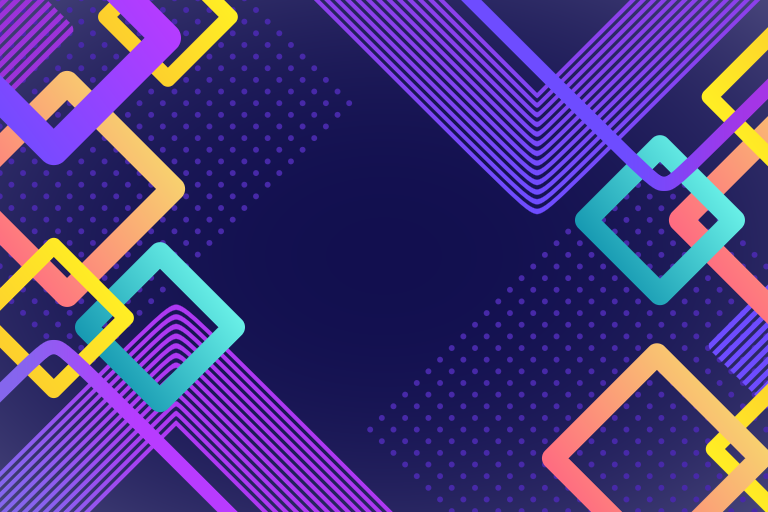
Give the GLSL for this background, as a Shadertoy shader.

```glsl
const vec3 NAVY = vec3(0.07, 0.06, 0.31);
const vec3 HAZE = vec3(0.28, 0.27, 0.48);
const vec3 DOT = vec3(0.28, 0.16, 0.66);
const vec3 BLUE_VIOLET = vec3(0.43, 0.30, 1.0);
const vec3 VIOLET = vec3(0.55, 0.25, 0.92);
const vec3 MAGENTA = vec3(0.72, 0.23, 1.0);
const vec3 LAVENDER = vec3(0.52, 0.40, 0.93);
const vec3 TEAL = vec3(0.08, 0.59, 0.69);
const vec3 AQUA = vec3(0.42, 0.95, 0.91);
const vec3 CORAL = vec3(1.0, 0.40, 0.51);
const vec3 SAND = vec3(0.97, 0.84, 0.43);
const vec3 AMBER = vec3(0.99, 0.80, 0.18);
const vec3 LEMON = vec3(1.0, 0.94, 0.14);

const float ROOT2 = 1.41421;
const float DOT_STEP = 0.0455;
const float DOT_RADIUS = 0.0057;
const float CHEVRON_DEPTH = 0.264;
const float CHEVRON_LINES = 13.0;
const float STRIPE_STEP = 0.0234;
const float PATCH_RADIUS = 0.025;
const float RIBBON_WIDTH = 0.028;
const float THIN = 0.031;
const float MEDIUM = 0.043;
const float THICK = 0.047;
const float HEAVY = 0.059;
const vec2 GRADIENT_DIR = vec2(0.8, 0.6);

float cover(float d) {
    return clamp(0.5 - d * iResolution.y, 0.0, 1.0);
}

// Diagonal coordinates: x runs up-right, y runs down-right
vec2 diagonal(vec2 p) {
    return vec2(p.x + p.y, p.x - p.y);
}

// Dots on a diagonal lattice, kept where their centres lie within bounds
float dots(vec2 p, vec2 origin, vec2 low, vec2 high) {
    vec2 o = diagonal(origin), uv = diagonal(p);
    vec2 centre = o + round((uv - o) / DOT_STEP) * DOT_STEP;
    vec2 inside = step(low, centre) * step(centre, high);
    return inside.x * inside.y * cover(length(uv - centre) / ROOT2 - DOT_RADIUS);
}

// Nested V lines; side is 1 when opening upward, -1 downward
float chevron(vec2 p, vec2 apex, float side) {
    vec2 q = (p - apex) * vec2(1.0, side);
    float bend = 0.02 * (1.0 - clamp((q.y - abs(q.x)) / CHEVRON_DEPTH, 0.0, 1.0));
    float depth = q.y - length(vec2(q.x, bend));
    float spacing = CHEVRON_DEPTH / CHEVRON_LINES;
    float line = (abs(fract(depth / spacing) - 0.5) - 0.28) * spacing;
    float band = max(-depth, depth - CHEVRON_DEPTH);
    return cover(max(line, band) / ROOT2);
}

// Single V stroke with a soft bend
float ribbon(vec2 p, vec2 apex, float side) {
    vec2 q = (p - apex) * vec2(1.0, side);
    float arm = length(vec2(q.x, 0.018));
    float slope = q.x / arm;
    return cover(abs(q.y - arm) / sqrt(1.0 + slope * slope) - 0.5 * RIBBON_WIDTH);
}

// Striped patch with one rounded corner; q is negative inside
float stripedPatch(vec2 q) {
    vec2 e = q + PATCH_RADIUS;
    float edge = length(max(e, 0.0)) + min(max(e.x, e.y), 0.0) - PATCH_RADIUS;
    float stripe = (abs(fract(-q.y / STRIPE_STEP) - 0.5) - 0.3) * STRIPE_STEP;
    return cover(max(edge, stripe) / ROOT2);
}

// Diamond outline with round outer joins and a colour gradient
void diamond(inout vec3 col, vec2 p, vec2 centre, float reach, float width, vec3 from, vec3 to) {
    vec2 q = p - centre;
    vec2 e = (abs(diagonal(q)) - reach) / ROOT2;
    float d = length(max(e, 0.0)) + min(max(e.x, e.y), 0.0);
    float t = clamp(0.5 + 0.5 * dot(q, GRADIENT_DIR) / reach, 0.0, 1.0);
    col = mix(col, mix(from, to, t), cover(abs(d) - 0.5 * width));
}

void mainImage(out vec4 fragColor, in vec2 fragCoord) {
    vec2 p = fragCoord / iResolution.y;
    vec2 uv = diagonal(p);

    // Backdrop
    float r = length(2.0 * fragCoord / iResolution.xy - 1.0) / ROOT2;
    vec3 col = mix(NAVY, HAZE, pow(r, 2.5));

    // Dot fields
    float field = dots(p, vec2(0.5, 0.662), vec2(0.43, -1.1), vec2(1.5, -0.1));
    field = max(field, dots(p, vec2(0.905, 0.343), vec2(0.86, 0.54), vec2(2.0, 1.6)));
    col = mix(col, DOT, field);

    // Striped patches and chevrons
    col = mix(col, MAGENTA * 0.85, stripedPatch(uv - vec2(1.092, -0.791)));
    col = mix(col, BLUE_VIOLET, stripedPatch(vec2(1.703, 1.051) - uv));
    vec3 upperTint = mix(BLUE_VIOLET, VIOLET, smoothstep(0.55, 1.0, p.y));
    col = mix(col, upperTint, chevron(p, vec2(1.049, 0.559), 1.0));
    vec3 lowerTint = mix(LAVENDER, MAGENTA * 0.95, smoothstep(0.0, 0.45, p.x + 0.5 * p.y));
    col = mix(col, lowerTint, chevron(p, vec2(0.344, 0.428), -1.0));

    // Left diamonds
    diamond(col, p, vec2(0.328, 0.967), 0.121, THIN, AMBER, LEMON);
    diamond(col, p, vec2(0.131, 0.631), 0.207, THICK, CORAL, SAND);
    diamond(col, p, vec2(0.105, 0.926), 0.219, HEAVY, BLUE_VIOLET, MAGENTA);
    diamond(col, p, vec2(0.3125, 0.361), 0.1445, MEDIUM, TEAL, AQUA);
    diamond(col, p, vec2(0.105, 0.379), 0.141, THIN, AMBER, LEMON);

    // Right diamonds
    diamond(col, p, vec2(1.537, 0.570), 0.207, THICK, CORAL, SAND);
    diamond(col, p, vec2(1.527, 0.811), 0.141, THIN, LEMON, AMBER);
    diamond(col, p, vec2(1.289, 0.570), 0.1445, MEDIUM, TEAL, AQUA);
    diamond(col, p, vec2(1.523, 0.123), 0.129, THIN, LEMON, AMBER);
    diamond(col, p, vec2(1.283, 0.105), 0.203, MEDIUM, CORAL, SAND);

    // Ribbons
    vec3 lowerRibbon = mix(LAVENDER, MAGENTA, smoothstep(0.0, 0.3, p.x));
    col = mix(col, lowerRibbon, ribbon(p, vec2(0.105, 0.340), -1.0));
    vec3 upperRibbon = mix(BLUE_VIOLET, MAGENTA * 0.9, smoothstep(1.2, 1.5, p.x));
    col = mix(col, upperRibbon, ribbon(p, vec2(1.297, 0.623), 1.0));

    fragColor = vec4(col, 1.0);
}
```
